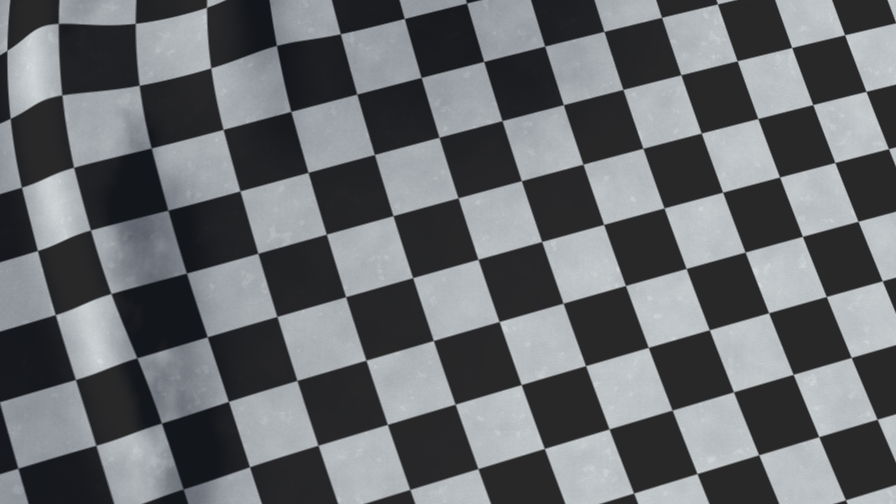
Give the GLSL for this pattern, as a Shadertoy shader.

```glsl
// A waving black and white checkered cloth, tilted and folded at the left.
// A forward warp places each grid point on the canvas; a few fixed-point steps
// invert it per pixel, then checks, fold shading and worn mottling are added.

const float UNITS_HIGH = 432.0;               // cloth units over canvas height
const vec2 GRID_CENTER = vec2(6.0, 3.0);      // grid point near the middle
const vec2 CENTER_POS = vec2(393.0, 170.0);   // its place, y pointing down
const vec2 STEP_ACROSS = vec2(55.0, -15.0);   // one check along the cloth
const vec2 STEP_DOWN = vec2(16.7, 52.3);      // one check down the cloth
const vec2 BEND_ACROSS = vec2(-0.72, 0.28);
const vec2 BEND_DOWN = vec2(0.45, 0.35);
const vec2 TWIST = vec2(0.3, -0.5);
const int INVERT_STEPS = 12;
const float EDGE_SOFTNESS = 0.03;             // in checks
const float WEAR = 0.20;
const float GRAIN = 0.05;
const vec3 WHITE_SHADE = vec3(0.34, 0.36, 0.40);
const vec3 WHITE_LIT = vec3(0.79, 0.81, 0.82);
const vec3 BLACK_SHADE = vec3(0.075, 0.085, 0.105);
const vec3 BLACK_LIT = vec3(0.155, 0.155, 0.16);

float hash(vec2 p) {
    return fract(sin(dot(p, vec2(127.1, 311.7))) * 43758.5453);
}

float noise(vec2 p) {
    vec2 i = floor(p), f = fract(p);
    f = f * f * (3.0 - 2.0 * f);
    return mix(mix(hash(i), hash(i + vec2(1, 0)), f.x),
               mix(hash(i + vec2(0, 1)), hash(i + vec2(1, 1)), f.x), f.y);
}

float fbm(vec2 p) {
    float sum = 0.0, amp = 0.5;
    for (int k = 0; k < 5; k++) {
        sum += amp * noise(p);
        p = mat2(1.6, 1.2, -1.2, 1.6) * p + 7.3;
        amp *= 0.5;
    }
    return sum;
}

// Bell curve of x around a center
float bell(float x, float center, float width) {
    float d = (x - center) / width;
    return exp(-d * d);
}

// Position of a grid point on the canvas
vec2 clothPoint(vec2 grid) {
    vec2 g = grid - GRID_CENTER;
    vec2 p = CENTER_POS + g.x * STEP_ACROSS + g.y * STEP_DOWN
           + g.x * g.x * BEND_ACROSS + g.y * g.y * BEND_DOWN + g.x * g.y * TWIST;
    // Folds: a tucked column at the left, ripples towards the top
    float top = max(0.0, 1.0 - grid.y);
    p.x += 12.0 * (1.0 - smoothstep(0.0, 1.0, grid.x));
    p.x += 8.0 * tanh(0.9 * (grid.y - 3.7)) * bell(grid.x, 1.0, 0.9);
    p.x += 3.0 * top * top * (1.0 - smoothstep(3.0, 5.0, grid.x));
    p.y -= top * (10.0 * bell(grid.x, 0.7, 0.9) + 5.0 * bell(grid.x, 4.0, 0.7));
    return p;
}

// Grid coordinates at a canvas position
vec2 gridAt(vec2 pos) {
    mat2 toGrid = inverse(mat2(STEP_ACROSS, STEP_DOWN));
    vec2 grid = GRID_CENTER + toGrid * (pos - CENTER_POS);
    for (int k = 0; k < INVERT_STEPS; k++)
        grid += 0.9 * (toGrid * (pos - clothPoint(grid)));
    return grid;
}

// 1 on black checks, 0 on white ones, with smooth borders
float blackCheck(vec2 grid) {
    vec2 wave = 0.5 - abs(mod(grid + 0.5, 2.0) - 1.0);
    vec2 width = max(vec2(EDGE_SOFTNESS), 1.3 * fwidth(grid));
    vec2 side = clamp(2.0 * wave / width, -1.0, 1.0);
    return 0.5 + 0.5 * side.x * side.y;
}

// Light on the cloth: broad falloff, fold ridges and soft cast shadows
float clothLight(vec2 pos, vec2 grid) {
    float light = 0.66 + 0.23 * smoothstep(120.0, 620.0, pos.x + 0.5 * (pos.y - 216.0));
    float upper = 1.0 - smoothstep(-1.0, 2.5, grid.y);
    light += 0.32 * bell(grid.x, 0.5, 0.35);
    light -= 0.16 * (1.0 - smoothstep(-0.4, 0.2, grid.x));
    light += upper * (0.18 * bell(grid.x, 2.9, 0.5) - 0.28 * bell(grid.x, 3.9, 0.4));
    light -= 0.18 * bell(pos.x, 420.0, 140.0) * (1.0 - smoothstep(50.0, 180.0, pos.y));
    float patches = smoothstep(0.3, 0.65, fbm(pos * vec2(0.016, 0.011) + 3.0));
    light -= 0.55 * patches * bell(pos.x, 95.0 + 0.14 * pos.y, 42.0);
    return light;
}

void mainImage(out vec4 fragColor, in vec2 fragCoord) {
    vec2 pos = vec2(fragCoord.x, iResolution.y - fragCoord.y) * UNITS_HIGH / iResolution.y;
    vec2 grid = gridAt(pos);
    float light = clothLight(pos, grid);

    // Worn print: cloudy stains, pale scuffs and fine grain
    float stains = fbm(grid * 2.6) - 0.48;
    float scuffs = smoothstep(0.62, 0.8, fbm(grid * 7.0 + 20.0));
    float grain = noise(pos * 0.7) - 0.5;
    float wear = WEAR * stains + 0.10 * scuffs + GRAIN * grain;

    vec3 white = mix(WHITE_SHADE, WHITE_LIT, clamp(light + wear, 0.0, 1.15));
    vec3 black = mix(BLACK_SHADE, BLACK_LIT, smoothstep(0.4, 0.85, light + 0.4 * wear));
    fragColor = vec4(mix(white, black, blackCheck(grid)), 1.0);
}
```
